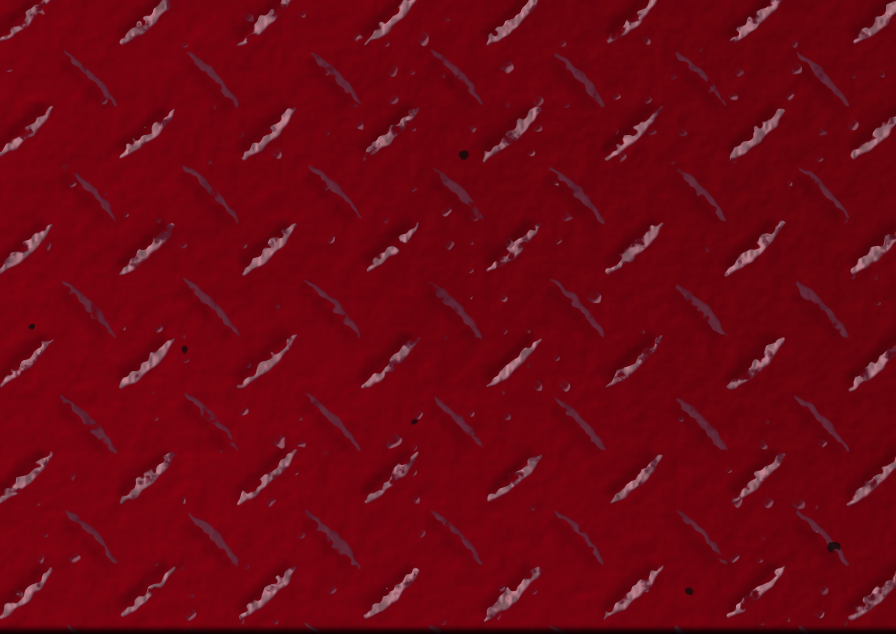
A Shadertoy shader for this texture:

```glsl
#define PITCH vec2(0.1925, 0.181)
#define BAR_HALF_LENGTH 0.062
#define BAR_BULGE 0.010
#define GLINT_WIDTH 0.018
#define DULL_WIDTH 0.013
#define CHIP_DENSITY 22.0
#define PIT_DENSITY 5.0
#define PAINT_LIT vec3(0.475, 0.008, 0.062)
#define PAINT_DIM vec3(0.405, 0.010, 0.050)
#define DULL_EDGE vec3(0.335, 0.120, 0.190)
#define GLINT vec3(0.690, 0.470, 0.510)
#define PIT_COLOR vec3(0.090, 0.035, 0.040)

float hash(vec2 p) {
    vec3 q = fract(p.xyx * 0.1031);
    q += dot(q, q.yzx + 33.33);
    return fract((q.x + q.y) * q.z);
}

vec2 hash2(vec2 p) {
    return vec2(hash(p + 17.3), hash(p + 61.7));
}

float noise(vec2 p) {
    vec2 i = floor(p), f = fract(p);
    f = f * f * (3.0 - 2.0 * f);
    return mix(mix(hash(i), hash(i + vec2(1, 0)), f.x),
               mix(hash(i + vec2(0, 1)), hash(i + vec2(1, 1)), f.x), f.y);
}

float fbm(vec2 p) {
    float sum = 0.0, amp = 0.5;
    for (int i = 0; i < 4; i++) {
        sum += amp * noise(p);
        p = p * 2.03 + 11.7;
        amp *= 0.5;
    }
    return sum;
}

// One family of raised bars: x = worn rim, y = glint, z = shade behind the bar
vec3 treadBars(vec2 p, vec2 origin, vec2 dir, float width, float soft) {
    vec2 grid = (p - origin) / PITCH;
    vec2 id = floor(grid + 0.5);
    vec2 rnd = hash2(id + 90.0 * width + 40.0);
    vec2 q = (grid - id) * PITCH + (rnd - 0.5) * 0.006;
    float along = dot(q, dir) / (BAR_HALF_LENGTH * mix(0.92, 1.06, rnd.x));
    float across = dot(q, vec2(dir.y, -dir.x));
    float taper = max(1.0 - along * along, 0.0);

    // Ragged strip hugging the lit side of the lens
    float face = BAR_BULGE * taper - across + 0.006 * (noise(p * 75.0) - 0.5);
    float ragged = width * sqrt(taper) * mix(0.45, 1.25, noise(p * 110.0 + 5.0));
    ragged *= mix(0.8, 1.15, rnd.y);
    float strip = smoothstep(-soft, soft, face)
                * smoothstep(-soft, soft, ragged - face)
                * smoothstep(0.0, 0.12, taper);
    float wear = fbm(p * 48.0 + rnd * 9.0);
    float rim = strip * smoothstep(0.22, 0.38, wear + 0.12 * rnd.y);
    float core = smoothstep(0.36, 0.56, wear + 0.13 - 0.06 * along);
    float glint = rim * core * smoothstep(-0.002, 0.005, face);

    // Soft shadow on the far side of the bar
    float back = (across + 0.013) / 0.011;
    float shade = exp(-back * back) * smoothstep(0.0, 0.6, taper);
    return vec3(rim, glint, shade);
}

// Scattered paint chips: x = dull crescent, y = bright lip
vec2 paintChips(vec2 p, float soft) {
    vec2 warped = p + 0.007 * (vec2(noise(p * 85.0), noise(p * 85.0 + 31.0)) - 0.5);
    vec2 g = warped * CHIP_DENSITY, id = floor(g);
    vec2 rnd = hash2(id);
    vec2 q = (g - id - mix(vec2(0.3), vec2(0.7), rnd)) / CHIP_DENSITY;
    float cluster = smoothstep(0.42, 0.75, noise(id * 0.23 + 8.0));
    float present = step(hash(id + 7.0), 0.10 + 0.36 * cluster);
    float radius = mix(0.003, 0.011, rnd.x * rnd.y);
    float outer = smoothstep(soft, -soft, length(q) - radius);
    float inner = smoothstep(soft, -soft, length(q + radius * vec2(0.4, -0.4)) - radius * 0.7);
    float crescent = outer * (1.0 - 0.8 * inner) * present;
    return crescent * vec2(1.0, smoothstep(0.1, 0.8, (q.x - q.y) / radius) * rnd.y);
}

// Sparse rust pits
float pits(vec2 p, float soft) {
    vec2 g = p * PIT_DENSITY, id = floor(g);
    vec2 rnd = hash2(id + 130.0);
    vec2 q = (g - id - mix(vec2(0.15), vec2(0.85), rnd)) / PIT_DENSITY;
    float radius = mix(0.004, 0.011, rnd.x * rnd.y) + 0.008 * (noise(p * 120.0) - 0.5);
    return smoothstep(soft, -soft, length(q) - radius) * step(hash(id + 3.0), 0.36);
}

void mainImage(out vec4 fragColor, in vec2 fragCoord) {
    vec2 p = fragCoord / iResolution.y;
    vec2 uv = fragCoord / iResolution.xy;
    float soft = max(1.0 / iResolution.y, 0.0018);

    // Painted sheet with broad tone drift and fine relief
    float drift = uv.x * 0.75 + 0.35 * uv.y + 0.5 * (fbm(p * 3.0) - 0.5);
    vec3 color = mix(PAINT_LIT, PAINT_DIM, smoothstep(0.15, 1.0, drift));
    float relief = fbm(p * 42.0) - fbm(p * 42.0 + vec2(0.25, -0.25));
    color *= 1.0 + 0.28 * relief;

    // Two crossed families of bars
    vec3 bright = treadBars(p, vec2(0.040, 0.064), vec2(0.74, 0.673), GLINT_WIDTH, soft);
    vec3 dull = treadBars(p, vec2(0.143, 0.152), vec2(-0.69, 0.724), DULL_WIDTH, soft);
    color *= 1.0 - 0.20 * bright.z - 0.10 * dull.z;
    color = mix(color, DULL_EDGE, 0.85 * max(bright.x, dull.x));
    float streak = mix(0.65, 1.15, noise(p * vec2(210.0, 90.0)));
    color = mix(color, GLINT * streak, 0.95 * bright.y);
    color = mix(color, GLINT, 0.14 * dull.y * streak);

    // Damage
    vec2 chip = paintChips(p, soft);
    color = mix(color, DULL_EDGE, 0.75 * chip.x);
    color = mix(color, GLINT, 0.65 * chip.y);
    color = mix(color, PIT_COLOR, 0.85 * pits(p, soft));

    // Dark lower border
    color *= mix(0.15, 1.0, smoothstep(0.0, 0.016, p.y));
    fragColor = vec4(color, 1.0);
}
```
